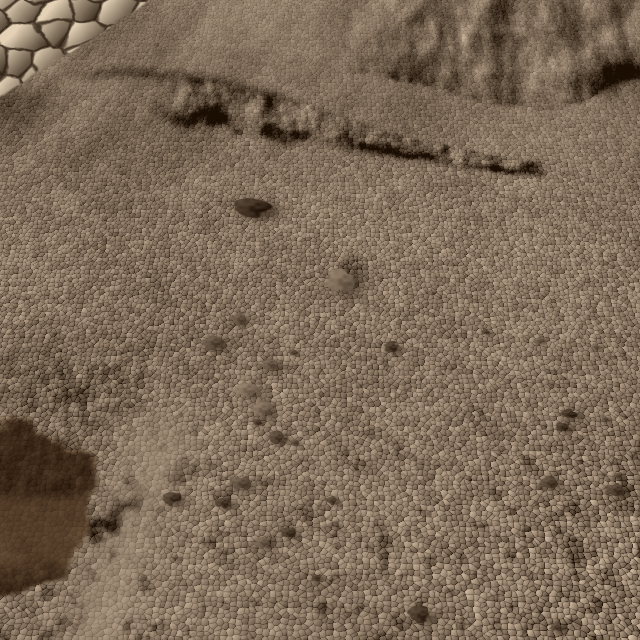
Reproduce this texture procedurally as a three.js fragment shader.

```glsl
varying vec2 vUv;

#define DARK vec3(0.18, 0.125, 0.075)
#define LIGHT vec3(0.70, 0.62, 0.53)
#define BASE_TONE 0.65
#define GRAIN_DENSITY 185.0
#define GRAIN_CONTRAST 0.85
#define DEPTH_SCALE 0.9
#define PEBBLES 22

float hash(vec2 p) {
  vec3 q = fract(vec3(p.xyx) * 0.1031);
  q += dot(q, q.yzx + 33.33);
  return fract((q.x + q.y) * q.z);
}

vec2 hash2(vec2 p) { return vec2(hash(p), hash(p + 71.7)); }

float noise(vec2 p) {
  vec2 i = floor(p), f = fract(p);
  f = f * f * (3.0 - 2.0 * f);
  return mix(mix(hash(i), hash(i + vec2(1, 0)), f.x),
             mix(hash(i + vec2(0, 1)), hash(i + 1.0), f.x), f.y);
}

float fbm(vec2 p) {
  float sum = 0.0, amp = 0.5;
  for (int i = 0; i < 5; i++) {
    sum += amp * noise(p);
    p = mat2(1.6, 1.2, -1.2, 1.6) * p + 9.3;
    amp *= 0.5;
  }
  return sum;
}

// Side-lit slope of a rough surface
float relief(vec2 p) { return fbm(p + vec2(0.3, -0.15)) - fbm(p); }

// Cells: x nearest distance, y gap to the next, z cell value, w side light
vec4 cells(vec2 p) {
  vec2 i = floor(p), near = vec2(0.0);
  float d1 = 9.0, d2 = 9.0, id = 0.0;
  for (int y = -1; y <= 1; y++) for (int x = -1; x <= 1; x++) {
    vec2 c = i + vec2(x, y);
    vec2 r = p - c - 0.1 - 0.8 * hash2(c);
    float d = length(r);
    if (d < d1) { d2 = d1; d1 = d; near = r; id = hash(c + 17.0); }
    else d2 = min(d2, d);
  }
  return vec4(d1, d2 - d1, id, dot(near, vec2(-0.8, 0.5)));
}

float band(float d, float w) { return exp(-d * d / (w * w)); }

float blob(vec2 p, vec2 c, vec2 r) { return exp(-dot((p - c) / r, (p - c) / r)); }

float segment(vec2 p, vec2 a, vec2 b) {
  vec2 e = b - a;
  return length(p - a - e * clamp(dot(p - a, e) / dot(e, e), 0.0, 1.0));
}

// Stone lit from the left, with a soft shadow at its right
float stone(float tone, vec2 p, vec2 c, vec2 r, float body) {
  vec2 q = (p - c) / r;
  float d = length(q) + 0.7 * (noise(q * 1.7 + c * 90.0) - 0.5);
  tone *= 1.0 - 0.6 * blob(p, c + r * vec2(0.7, -0.5), r);
  float face = body + 0.22 * dot(q, vec2(-0.7, 0.4)) + 0.2 * (noise(q * 3.0) - 0.5);
  return mix(tone, face, smoothstep(1.1, 0.85, d));
}

void main() {
  vec2 p = vUv;
  float rough = fbm(p * 24.0) - 0.5;
  float crag = relief(p * vec2(34.0, 24.0));
  float tone = BASE_TONE + 0.22 * (fbm(p * 6.0) - 0.5) + 0.15 * rough;

  // Gravel, coarser towards the bottom
  float depth = 1.0 + DEPTH_SCALE * (1.0 - p.y);
  vec2 ground = vec2(p.x - 0.5, -log(depth) / DEPTH_SCALE * 1.15) / vec2(depth, 1.0);
  vec4 grain = cells(ground * GRAIN_DENSITY + 200.0);
  float gravel = 0.42 * (grain.z - 0.5) + 0.5 * grain.w - 0.35 * smoothstep(0.3, 0.0, grain.y) + 0.1;
  float dusty = segment(p, vec2(0.25, 0.30), vec2(0.15, 0.03));
  float coarse = mix(1.0, 0.45, smoothstep(0.55, 0.95, p.y)) * (1.0 - 0.55 * band(dusty, 0.06));
  coarse *= 0.85 + 0.4 * smoothstep(0.5, 1.0, p.x) * smoothstep(0.5, 0.0, p.y);
  tone += GRAIN_CONTRAST * coarse * gravel;
  tone -= 0.3 * smoothstep(0.56, 0.75, fbm(p * 40.0 + 5.0)) * smoothstep(0.6, 0.1, p.y);

  // Streaks running down the upper slopes
  float streak = fbm(vec2(dot(p, vec2(0.65, 0.76)) * 7.0, dot(p, vec2(0.76, -0.65)) * 30.0)) - 0.5;
  tone += 0.5 * streak * smoothstep(0.6, 0.8, p.y) * smoothstep(0.75, 0.25, p.x);
  tone -= 0.3 * blob(p, vec2(0.0, 0.84), vec2(0.09, 0.035));

  // Eroded scarp below the ledge
  float crest = 0.885 - 0.14 * smoothstep(0.2, 0.9, p.x) + 0.015 * rough;
  float thick = mix(0.065, 0.022, smoothstep(0.28, 0.83, p.x));
  float drop = (crest - p.y) / thick;
  float reach = smoothstep(0.22, 0.31, p.x) * smoothstep(0.92, 0.8, p.x);
  float wall = smoothstep(-0.1, 0.15, drop) * smoothstep(1.25, 0.9, drop) * reach;
  tone += wall * (1.6 * crag - 0.14);
  tone -= reach * band(drop - 0.95 - rough, 0.22) * (0.15 + 0.5 * smoothstep(0.4, 0.65, noise(p * 38.0)));
  tone -= 0.3 * band(drop, 0.15) * smoothstep(0.1, 0.16, p.x) * smoothstep(0.6, 0.35, p.x);
  tone -= 0.5 * blob(p, vec2(0.82, 0.737), vec2(0.025, 0.01)) + 0.35 * blob(p, vec2(0.42, 0.835), vec2(0.015));

  // Rugged mound at the upper right
  float foot = 0.88 - 0.055 * smoothstep(0.55, 0.85, p.x) + 0.05 * smoothstep(0.86, 1.0, p.x);
  float rise = p.y - foot - 0.015 * rough;
  float mound = smoothstep(-0.003, 0.008, rise) * smoothstep(0.45, 0.66, p.x);
  tone += mound * (1.7 * relief(p * vec2(22.0, 14.0) + 8.0) - 0.1 - 0.22 * band(rise, 0.035));
  vec2 ragged = p + 0.03 * vec2(rough, noise(p * 45.0) - 0.5);
  tone -= 0.5 * blob(ragged, vec2(0.895, 0.965), vec2(0.025, 0.04));
  tone -= 0.45 * blob(ragged, vec2(0.96, 0.88), vec2(0.07, 0.022));
  tone -= 0.3 * blob(ragged, vec2(0.78, 0.945), vec2(0.018, 0.035));

  // Scattered pebbles, then the larger stones
  for (int i = 0; i < PEBBLES; i++) {
    vec2 seed = vec2(float(i) * 3.7, 41.0), spot = hash2(seed);
    vec2 place = vec2(0.27 + 0.73 * spot.x, 0.5 * spot.y);
    tone = stone(tone, p, place, vec2(0.010, 0.007) * (0.5 + hash(seed + 5.0)), 0.15 + 0.35 * hash(seed + 9.0));
  }
  tone = stone(tone, p, vec2(0.394, 0.676), vec2(0.027, 0.014), 0.08);
  tone -= 0.4 * blob(p, vec2(0.552, 0.575), vec2(0.022, 0.02));
  tone = stone(tone, p, vec2(0.532, 0.562), vec2(0.022, 0.017), 0.56);
  tone = stone(tone, p, vec2(0.373, 0.502), vec2(0.010), 0.38);
  tone = stone(tone, p, vec2(0.383, 0.392), vec2(0.018, 0.012), 0.62);
  tone = stone(tone, p, vec2(0.407, 0.361), vec2(0.015, 0.012), 0.57);
  tone = stone(tone, p, vec2(0.268, 0.222), vec2(0.013, 0.010), 0.14);
  tone = stone(tone, p, vec2(0.888, 0.353), vec2(0.014, 0.007), 0.12);
  tone = stone(tone, p, vec2(0.655, 0.040), vec2(0.016, 0.012), 0.15);

  // Crumbling bank around the pit
  float bank = blob(p, vec2(0.10, 0.385), vec2(0.13, 0.075));
  tone += bank * (1.3 * crag - 0.24) + 0.13 * band(dusty, 0.045);
  tone -= 0.5 * band(segment(ragged, vec2(0.15, 0.17), vec2(0.215, 0.217)), 0.013);

  // Shaded pit
  float rim = 0.10 + 0.045 * smoothstep(0.08, 0.22, p.y) + 0.03 * rough;
  float top = 0.35 - 0.45 * p.x + 0.07 * rough;
  float bottom = 0.063 + 0.3 * p.x + 0.02 * rough;
  float pit = smoothstep(0.008, -0.008, p.x - rim) * smoothstep(0.012, -0.012, p.y - top)
            * smoothstep(-0.006, 0.006, p.y - bottom);
  float pitFloor = smoothstep(0.245, 0.20, p.y + 0.04 * rough) * smoothstep(0.095, 0.125, p.y + 0.03 * rough);
  float pitTone = mix(0.07 + 0.5 * crag, 0.28, pitFloor) + 0.15 * gravel + 0.2 * rough;
  tone = mix(tone, pitTone, pit);
  vec3 color = mix(DARK, LIGHT, clamp(tone, -0.15, 1.25));
  color *= mix(vec3(1.0), vec3(1.04, 0.95, 0.84), pit);

  // Pale rubble beyond the left skyline
  vec4 rock = cells(p * vec2(19.0, 27.0) + 3.0 + 0.5 * rough);
  float rockTone = 0.72 + 0.45 * (rock.z - 0.5) + 0.9 * rock.w + 0.3 * rough;
  rockTone *= 0.2 + 0.8 * smoothstep(0.02, 0.16, rock.y);
  float skyline = p.y - 0.848 - 0.66 * p.x - 0.02 * rough;
  vec3 rubble = mix(DARK, vec3(0.80, 0.73, 0.63), clamp(rockTone, 0.0, 1.15));
  color = mix(color, rubble, smoothstep(-0.003, 0.003, skyline));

  gl_FragColor = vec4(color, 1.0);
}
```
